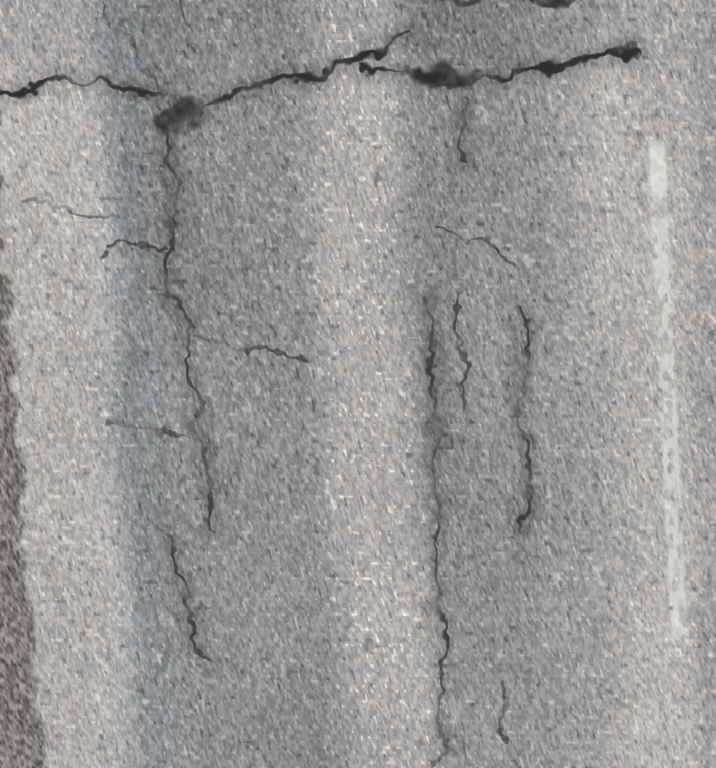
This texture is drawn by a Shadertoy shader. Its source:

```glsl
// Worn asphalt: soft lengthwise wheel tracks under fine streaked grain,
// broken by jagged cracks, two small potholes and a faded paint line.
// Tracks are smooth bands, grain is value noise, cracks are warped segments.

const vec3 TAR = vec3(0.17, 0.17, 0.18);
const vec3 SOIL = vec3(0.50, 0.47, 0.46);
const vec3 PAINT = vec3(0.87, 0.89, 0.87);

// Each crack runs from xy to zw, in units of the canvas height.
const vec4 TRANSVERSE[8] = vec4[8](
    vec4(0.00, 0.875, 0.08, 0.900), vec4(0.08, 0.900, 0.21, 0.885),
    vec4(0.22, 0.845, 0.33, 0.887), vec4(0.33, 0.887, 0.46, 0.915),
    vec4(0.46, 0.915, 0.53, 0.955), vec4(0.48, 0.915, 0.55, 0.897),
    vec4(0.55, 0.897, 0.63, 0.899), vec4(0.63, 0.899, 0.83, 0.935));
const vec4 LENGTHWISE[8] = vec4[8](
    vec4(0.222, 0.83, 0.225, 0.62), vec4(0.225, 0.62, 0.260, 0.47),
    vec4(0.260, 0.47, 0.280, 0.31), vec4(0.215, 0.30, 0.268, 0.14),
    vec4(0.560, 0.61, 0.568, 0.37), vec4(0.568, 0.37, 0.575, 0.00),
    vec4(0.677, 0.60, 0.685, 0.31), vec4(0.600, 0.88, 0.605, 0.79));
const vec4 BRANCHES[8] = vec4[8](
    vec4(0.03, 0.740, 0.21, 0.700), vec4(0.14, 0.675, 0.215, 0.675),
    vec4(0.25, 0.560, 0.39, 0.530), vec4(0.14, 0.447, 0.26, 0.435),
    vec4(0.575, 0.71, 0.67, 0.655), vec4(0.595, 0.69, 0.60, 0.46),
    vec4(0.14, 0.990, 0.21, 0.885), vec4(0.65, 0.11, 0.655, 0.03));

float hash(vec2 cell) {
    vec3 h = fract(cell.xyx * 0.1031);
    h += dot(h, h.yzx + 33.33);
    return fract((h.x + h.y) * h.z);
}

float noise(vec2 p) {
    vec2 i = floor(p), f = fract(p);
    f = f * f * (3.0 - 2.0 * f);
    vec2 e = vec2(0.0, 1.0);
    return mix(mix(hash(i), hash(i + e.yx), f.x),
               mix(hash(i + e.xy), hash(i + e.yy), f.x), f.y);
}

float band(float x, float left, float right, float softLeft, float softRight) {
    return smoothstep(left - softLeft, left + softLeft, x)
         - smoothstep(right - softRight, right + softRight, x);
}

float blob(vec2 p, vec2 centre, vec2 radius) {
    return 1.0 - smoothstep(0.5, 1.2, length((p - centre) / radius));
}

float crackDistance(vec2 p, vec4 cracks[8]) {
    float nearest = 1.0;
    for (int i = 0; i < 8; i++) {
        vec2 a = p - cracks[i].xy, b = cracks[i].zw - cracks[i].xy;
        nearest = min(nearest, length(a - b * clamp(dot(a, b) / dot(b, b), 0.0, 1.0)));
    }
    return nearest;
}

float stroke(float dist, float width, float pixel) {
    return 1.0 - smoothstep(width * 0.3, width + pixel, dist);
}

vec2 jagged(vec2 p) {
    vec2 coarse = vec2(noise(p * 38.0), noise(p * 38.0 + 71.0)) - 0.5;
    vec2 fine = vec2(noise(p * 130.0 + 13.0), noise(p * 130.0 + 57.0)) - 0.5;
    return p + 0.022 * coarse + 0.008 * fine;
}

void mainImage(out vec4 fragColor, in vec2 fragCoord) {
    vec2 p = fragCoord / iResolution.y;
    float pixel = 1.0 / iResolution.y;
    vec2 q = jagged(p);

    // Wheel tracks lean slightly and have blurred, wandering edges
    float x = p.x + 0.06 * (p.y - 0.5) + 0.025 * (noise(p * vec2(9.0, 5.0)) - 0.5);
    float leftTrack = band(x, 0.155, 0.425, 0.025, 0.035);
    float rightTrack = band(x, 0.545, 0.75, 0.035, 0.10);
    float strip = band(x, 0.425, 0.545, 0.03, 0.03);
    float tone = 0.695 - 0.145 * leftTrack - 0.135 * rightTrack - 0.02 * strip;
    tone -= 0.05 * smoothstep(0.86, 0.97, p.y) * (1.0 - leftTrack);
    tone -= 0.06 * smoothstep(0.89, 0.92, p.x);
    tone += 0.06 * (noise(p * vec2(14.0, 6.0) + 5.0) - 0.5);

    // Streaked grain, pale chips and dark pits
    vec2 streak = vec2(p.x + 0.25 * p.y, p.y);
    float grain = noise(streak * vec2(300.0, 150.0)) - 0.5;
    float grit = noise(streak * vec2(430.0, 260.0) + 31.0) - 0.5;
    float chip = noise(streak * vec2(210.0, 150.0) + 90.0);
    float pit = noise(streak * vec2(190.0, 120.0) + 170.0);
    tone += 0.16 * grain + 0.10 * grit;
    tone += (0.11 + 0.07 * strip) * smoothstep(0.72, 0.95, chip);
    tone -= 0.12 * smoothstep(0.76, 0.96, pit);

    // Warm where pale, cool in the left track, brown soil at the left edge
    vec3 color = tone * mix(vec3(1.0, 0.995, 0.99), vec3(1.012, 0.99, 0.975),
                            smoothstep(0.6, 0.75, tone));
    color *= mix(vec3(1.0), vec3(0.965, 0.99, 1.01), band(x, 0.14, 0.23, 0.03, 0.05));
    float soilEdge = 0.055 - 0.075 * p.y + 0.8 * (q.x - p.x);
    float soil = 1.0 - smoothstep(-0.006, 0.006, p.x - soilEdge);
    color = mix(color, SOIL + 0.3 * grain + 0.15 * grit, soil);

    // Paint line, solid near the top and flaking below
    float lineX = p.x - 0.855 - 0.045 * (0.82 - p.y);
    float worn = smoothstep(0.35, 0.65, noise(p * vec2(150.0, 90.0)));
    float solid = smoothstep(0.72, 0.78, p.y);
    float paint = band(lineX, -0.011, 0.011, 0.004, 0.004) * band(p.y, 0.17, 0.815, 0.01, 0.01);
    color = mix(color, PAINT, paint * mix(0.20 + 0.45 * worn, 0.75 + 0.2 * worn, solid));

    // Cracks with uneven depth and a soft dirty rim
    float wide = crackDistance(q, TRANSVERSE);
    float along = crackDistance(q, LENGTHWISE);
    float branch = crackDistance(q, BRANCHES);
    float depth = smoothstep(0.15, 0.75, noise(p * 27.0 + 8.0));
    color *= 1.0 - 0.12 * stroke(min(wide, along), 0.022, pixel);
    float cut = stroke(wide, 0.002 + 0.004 * depth, pixel) * (0.45 + 0.5 * depth);
    cut = max(cut, stroke(along, 0.0035, pixel) * (0.25 + 0.5 * depth));
    cut = max(cut, stroke(branch, 0.003, pixel) * (0.15 + 0.5 * depth));

    // Potholes and the broken upper edge
    float hole = max(blob(q, vec2(0.235, 0.848), vec2(0.034, 0.026)),
                     blob(q, vec2(0.57, 0.903), vec2(0.062, 0.014)));
    hole = max(hole, blob(q, vec2(0.66, 1.003), vec2(0.13, 0.009)));
    cut = max(cut, hole * (0.5 + 0.5 * noise(p * 90.0)));
    fragColor = vec4(clamp(mix(color, TAR, cut), 0.0, 1.0), 1.0);
}
```
